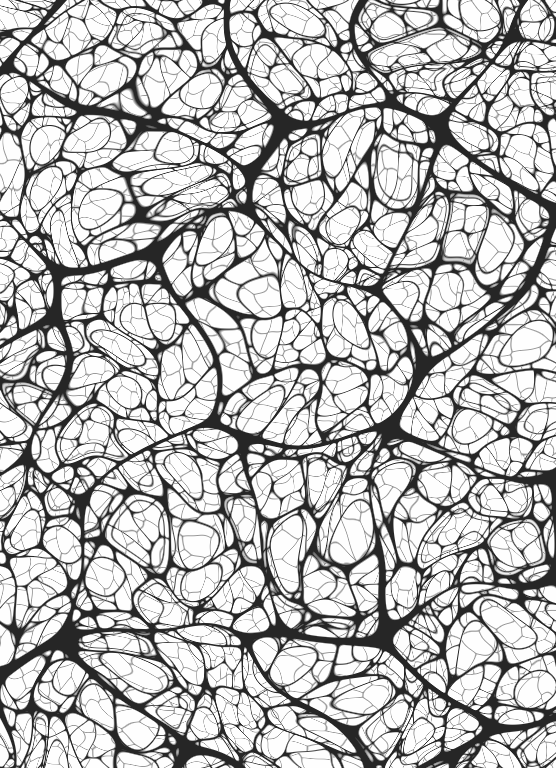
Write a Shadertoy shader that draws this pattern.

```glsl
const vec3 PAPER = vec3(0.995);
const vec3 INK = vec3(0.15);

// Cell sizes and half line widths, in canvas widths
const float TRUNK_SIZE = 0.30;
const float BRANCH_SIZE = 0.092;
const float TWIG_SIZE = 0.052;
const float HAIR_SIZE = 0.034;
const float TRUNK_THIN = 0.0020;
const float TRUNK_THICK = 0.0075;
const float BRANCH_WIDTH = 0.0018;
const float TWIG_WIDTH = 0.0008;
const float HAIR_WIDTH = 0.0004;
const float HAIR_TONE = 0.70;

// Higher values leave less ink in the corners
const float TRUNK_SHARPNESS = 26.0;
const float BRANCH_SHARPNESS = 19.0;
const float TWIG_SHARPNESS = 20.0;
const float HAIR_SHARPNESS = 60.0;

const float WARP = 0.20;
const float BUBBLE_SHARE = 0.50;
const float BUBBLE_RADIUS = 0.38;
const float ECHO_DEPTH = 0.010;
const float SOFTNESS = 1.25;

struct Cell {
    float edge;   // rounded distance to the border, in canvas widths
    vec2 toSite;  // offset to the cell centre, in cell units
    vec2 seed;
};

vec2 hash22(vec2 p) {
    vec3 q = fract(p.xyx * vec3(0.1031, 0.1030, 0.0973));
    q += dot(q, q.yzx + 33.33);
    return fract((q.xx + q.yz) * q.zy);
}

float noise(vec2 p) {
    vec2 i = floor(p), f = fract(p);
    f = f * f * (3.0 - 2.0 * f);
    float low = mix(hash22(i).x, hash22(i + vec2(1, 0)).x, f.x);
    float high = mix(hash22(i + vec2(0, 1)).x, hash22(i + vec2(1, 1)).x, f.x);
    return mix(low, high, f.y);
}

float smoothMin(float a, float b, float k) {
    float h = max(k - abs(a - b), 0.0) / k;
    return min(a, b) - 0.25 * h * h * k;
}

vec2 sitePosition(vec2 id) {
    return id + 0.1 + 0.8 * hash22(id + 71.0);
}

// Voronoi cells with rounded corners, turned and stretched by the seed
Cell roundedCells(vec2 page, float size, float sharpness, vec2 seed) {
    vec2 shape = hash22(seed + 13.0);
    float angle = 6.2832 * shape.x;
    float stretch = mix(0.8, 1.25, shape.y);
    float c = cos(angle), s = sin(angle);
    vec2 p = mat2(c, s, -s, c) * page / size * vec2(stretch, 1.0 / stretch);
    p += 50.0 + 40.0 * hash22(seed + 29.0);
    p += WARP * sin(2.3 * p.yx + vec2(0.4, 1.9)) + 0.06 * sin(5.1 * p.yx);

    vec2 home = floor(p), nearest = home, toNearest = vec2(9.0);
    for (int y = -1; y <= 1; y++)
    for (int x = -1; x <= 1; x++) {
        vec2 id = home + vec2(x, y);
        vec2 toSite = sitePosition(id) - p;
        if (dot(toSite, toSite) < dot(toNearest, toNearest)) {
            toNearest = toSite;
            nearest = id;
        }
    }

    float sum = 0.0;
    for (int y = -2; y <= 2; y++)
    for (int x = -2; x <= 2; x++) {
        if (x == 0 && y == 0) continue;
        vec2 toSite = sitePosition(nearest + vec2(x, y)) - p;
        float d = dot(0.5 * (toNearest + toSite), normalize(toSite - toNearest));
        sum += exp(-sharpness * d);
    }
    float edge = -log(sum) / sharpness * size;
    return Cell(edge, toNearest, nearest + floor(97.0 * hash22(seed)));
}

float coverage(float gap) {
    float soft = max(SOFTNESS / iResolution.x, 0.0012);
    return clamp(0.5 - gap / soft, 0.0, 1.0);
}

void mainImage(out vec4 fragColor, in vec2 fragCoord) {
    vec2 page = fragCoord / iResolution.x;
    vec2 bent = page + 0.07 * (vec2(noise(page * 6.0), noise(page * 6.0 + 40.0)) - 0.5);

    // Heavy trunks swell and taper
    Cell trunk = roundedCells(bent, TRUNK_SIZE, TRUNK_SHARPNESS, vec2(5.0, 8.0));
    float swell = smoothstep(0.15, 0.85, noise(page * 6.0 + 20.0));
    float gap = trunk.edge - mix(TRUNK_THIN, TRUNK_THICK, swell);

    // Branches blend into the trunks
    Cell branch = roundedCells(bent, BRANCH_SIZE, BRANCH_SHARPNESS, trunk.seed);
    gap = smoothMin(gap, branch.edge - BRANCH_WIDTH, 0.008);

    // Some branch cells hold a bubble, others an echo of their outline
    vec2 kind = hash22(branch.seed + 53.0);
    float ring = (length(branch.toSite) - BUBBLE_RADIUS) * BRANCH_SIZE;
    bool hasBubble = kind.x < BUBBLE_SHARE;
    bool inBubble = hasBubble && ring < 0.0;
    float echo = abs(branch.edge - ECHO_DEPTH * (0.5 + kind.y));
    float outline = hasBubble ? abs(ring) - 0.5 * TWIG_WIDTH : echo;
    if (hasBubble || kind.x > 0.75) gap = smoothMin(gap, outline - TWIG_WIDTH, 0.004);

    // Twigs fill the space outside the bubbles
    Cell twig = roundedCells(bent, TWIG_SIZE, TWIG_SHARPNESS, branch.seed);
    if (!inBubble) gap = smoothMin(gap, twig.edge - TWIG_WIDTH, 0.004);

    // Hairlines divide the smallest cells
    vec2 hairSeed = inBubble ? branch.seed + 7.0 : twig.seed;
    Cell hair = roundedCells(bent, HAIR_SIZE, HAIR_SHARPNESS, hairSeed);
    float hairInk = HAIR_TONE * coverage(hair.edge - HAIR_WIDTH);

    fragColor = vec4(mix(PAPER, INK, max(coverage(gap), hairInk)), 1.0);
}
```
